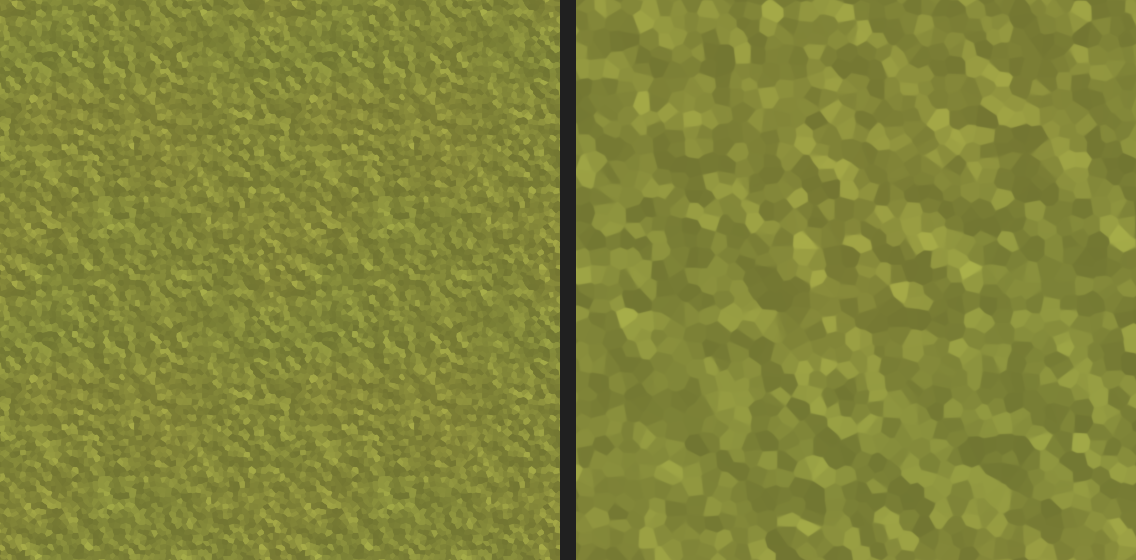
Left: the whole. Right: its middle third, enlarged.
Give the GLSL for this texture, as a Shadertoy shader.

```glsl
// Mossy olive ground: a bumpy noise height field is lit from the upper right,
// and its shade is taken once per Voronoi cell, giving small faceted grains.
// Everything wraps, so the patch repeats TILES times along the canvas.

const float TILES = 2.0;                  // repeats of the patch per canvas height
const float CELLS = 54.0;                 // facets along one patch
const float CELL_JITTER = 0.88;           // 0 is a square grid, 1 is fully scattered
const float EDGE_SHARPNESS = 19.0;        // higher gives crisper facet borders
const vec2 LIGHT_STEP = vec2(0.0085, 0.0115); // direction and reach of the relief light

const vec3 BUMP_SCALE = vec3(17.0, 33.0, 56.0); // lattice sizes: broad, medium, fine
const vec3 BUMP_HEIGHT = vec3(0.5, 1.0, 0.5);
const float SLOPE_SPREAD = 0.2;           // typical slope, used to normalise it
const float SLOPE_LIMIT = 2.3;            // soft ceiling of the normalised slope

const vec3 OLIVE = vec3(0.965, 1.0, 0.42);
const float BASE_TONE = 0.524;
const float TONE_CONTRAST = 0.053;
const float HIGHLIGHT_BOOST = 0.011;
const float TINT_SCALE = 5.0;
const float TINT_AMOUNT = 0.04;

float hash(vec2 p) {
    return fract(sin(dot(p, vec2(127.1, 311.7))) * 43758.5453);
}

vec2 hash2(vec2 p) {
    return vec2(hash(p + 17.0), hash(p + 59.0));
}

// Value noise that repeats over one patch
float tileNoise(vec2 p, float scale) {
    p *= scale;
    vec2 cell = floor(p);
    vec2 f = fract(p);
    f = f * f * (3.0 - 2.0 * f);
    vec2 lo = mod(cell, scale) + scale * 3.0;
    vec2 hi = mod(cell + 1.0, scale) + scale * 3.0;
    float bottom = mix(hash(lo), hash(vec2(hi.x, lo.y)), f.x);
    float top = mix(hash(vec2(lo.x, hi.y)), hash(hi), f.x);
    return mix(bottom, top, f.y);
}

float bumpHeight(vec2 p) {
    vec3 layers = vec3(tileNoise(p, BUMP_SCALE.x),
                       tileNoise(p, BUMP_SCALE.y),
                       tileNoise(p, BUMP_SCALE.z));
    return dot(layers, BUMP_HEIGHT);
}

// Slope towards the light, negative in shade and positive in full light
float reliefSlope(vec2 p) {
    vec2 halfStep = 0.5 * LIGHT_STEP;
    float slope = (bumpHeight(p - halfStep) - bumpHeight(p + halfStep)) / SLOPE_SPREAD;
    return SLOPE_LIMIT * tanh(slope / SLOPE_LIMIT);
}

// Blend the slopes of nearby facets, with the closest one dominating
float facetSlope(vec2 p) {
    vec2 grid = p * CELLS;
    vec2 home = floor(grid);
    float total = 0.0;
    float weightSum = 0.0;
    for (int y = -1; y <= 1; y++) {
        for (int x = -1; x <= 1; x++) {
            vec2 cell = home + vec2(x, y);
            vec2 jitter = (hash2(mod(cell, CELLS)) - 0.5) * CELL_JITTER;
            vec2 site = cell + 0.5 + jitter;
            float weight = exp(-EDGE_SHARPNESS * distance(grid, site));
            total += weight * reliefSlope(site / CELLS);
            weightSum += weight;
        }
    }
    return total / weightSum;
}

void mainImage(out vec4 fragColor, in vec2 fragCoord) {
    vec2 p = fragCoord / iResolution.y * TILES;

    // Brightness, with highlights stretched further than shadows
    float slope = facetSlope(p);
    float tone = BASE_TONE + TONE_CONTRAST * slope + HIGHLIGHT_BOOST * slope * slope;

    // Broad drift between greener and browner patches
    vec3 color = OLIVE * tone;
    color.r *= 1.0 + TINT_AMOUNT * (tileNoise(p, TINT_SCALE) - 0.5);

    fragColor = vec4(clamp(color, 0.0, 1.0), 1.0);
}
```
